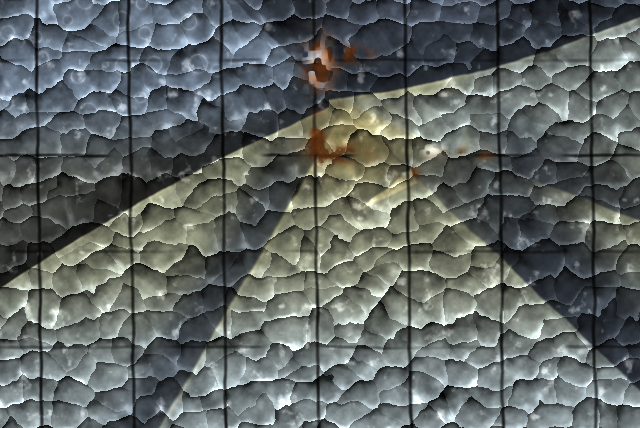
Give the GLSL for this texture, as a WebGL 2 fragment shader.

```glsl
#version 300 es
precision highp float;
// Cracked hammered wire glass: pebbled relief, folded panes, wire grid, rust.
#define PEBBLES vec2(14.5, 19.0)
#define RELIEF 0.85
#define GLINT 0.30
#define WIRE_STEP vec2(0.2158, 0.2235)
#define WIRE_START vec2(0.084, 0.189)
#define WIRE_WIDTH 0.0045
#define EDGE_SOFT 0.004
#define RUST vec3(0.30, 0.14, 0.04)
#define AMBER vec3(0.60, 0.53, 0.30)
#define SHADOW vec3(0.15, 0.17, 0.20)

uniform vec2 u_resolution;
out vec4 fragColor;

vec2 hash22(vec2 p) {
  vec3 q = fract(p.xyx * vec3(0.1031, 0.103, 0.0973));
  q += dot(q, q.yzx + 33.33);
  return fract((q.xx + q.yz) * q.zy);
}

float noise(vec2 p) {
  vec2 i = floor(p), f = fract(p);
  f = f * f * (3.0 - 2.0 * f);
  return mix(mix(hash22(i).x, hash22(i + vec2(1, 0)).x, f.x),
             mix(hash22(i + vec2(0, 1)).x, hash22(i + 1.0).x, f.x), f.y);
}

float fbm(vec2 p) {
  float sum = 0.0, amp = 0.5;
  for (int i = 0; i < 4; i++) {
    sum += amp * noise(p);
    p = p * 2.03 + 7.1;
    amp *= 0.5;
  }
  return sum;
}

// Offset from the nearest pebble centre, gap to its border, pebble id.
vec4 pebble(vec2 p) {
  vec2 cell = floor(p), nearest = vec2(0);
  float first = 9.0, second = 9.0, id = 0.0;
  for (int y = -1; y <= 1; y++)
  for (int x = -1; x <= 1; x++) {
    vec2 c = cell + vec2(x, y), h = hash22(c + 40.0);
    vec2 r = p - c - 0.1 - 0.8 * h;
    float d = length(r);
    if (d < first) { second = first; first = d; nearest = r; id = h.x; }
    else second = min(second, d);
  }
  return vec4(nearest, second - first, id);
}

// Signed distance to a line, positive on the left from a to b.
float side(vec2 p, vec2 a, vec2 b) {
  vec2 d = normalize(b - a), q = p - a;
  return d.x * q.y - d.y * q.x;
}

float cover(float d) { return smoothstep(-EDGE_SOFT, EDGE_SOFT, d); }

float shard(vec2 p, vec2 a, vec2 b, vec2 c) {
  return cover(min(side(p, a, b), min(side(p, b, c), side(p, c, a))));
}

float spot(vec2 p, float x, float y, float w, float h) {
  vec2 q = (p - vec2(x, y)) / vec2(w, h);
  return exp(-dot(q, q));
}

// Curved upper rim of the pale sheet, meeting in a peak.
float rimHeight(float x) {
  float t = x - 0.765;
  return t < 0.0 ? 0.326 + 0.553 * x + 0.15 * x * (0.752 - x) : 0.765 + 0.13 * t + 0.19 * t * t;
}

vec3 panes(vec2 p) {
  // Panes above the rim: blue glass left, navy right.
  float above = p.y - rimHeight(p.x);
  vec3 upper = mix(vec3(0.30, 0.31, 0.29), vec3(0.37, 0.42, 0.48), smoothstep(0.55, 0.8, p.y));
  upper *= mix(0.42, 1.0, smoothstep(0.0, 0.17, above));
  vec3 navy = mix(SHADOW, vec3(0.26, 0.29, 0.34), smoothstep(0.02, 0.2, above));
  navy *= 1.0 - 0.4 * spot(p, 0.72, 0.96, 0.12, 0.09);
  upper = mix(upper, navy, cover(side(p, vec2(0.547, 1), vec2(0.76, 0.785))));

  // Pale sheet with shadowed folds.
  vec3 sheet = mix(vec3(0.46, 0.50, 0.51), vec3(0.47, 0.48, 0.40), smoothstep(0.08, 0.45, p.y));
  sheet = mix(sheet, vec3(0.42, 0.45, 0.44), smoothstep(1.0, 1.15, p.x) * smoothstep(0.55, 0.7, p.y));
  float fold = side(p, vec2(0.371, 0), vec2(0.742, 0.636));
  float shade = cover(fold) * smoothstep(0.16, 0.05, fold);
  sheet = mix(sheet, SHADOW, 0.78 * shade * smoothstep(0.78, 0.64, p.y));
  sheet += vec3(0.13, 0.12, 0.07) * exp(-abs(fold + 0.005) / 0.006) * smoothstep(0.7, 0.6, p.y);
  fold = side(p, vec2(0.957, 0.6), vec2(1.5, 0.082));
  shade = cover(fold) * smoothstep(0.3, 0.08, fold) * mix(0.45, 0.95, smoothstep(1.0, 1.25, p.x));
  sheet = mix(sheet, SHADOW, shade * smoothstep(0.66, 0.6, p.y));
  fold = side(p, vec2(1.172, 0.61), vec2(1.5, 0.482));
  shade = cover(fold) * smoothstep(0.17, 0.04, fold) * smoothstep(1.08, 1.22, p.x);
  sheet = mix(sheet, SHADOW, 0.75 * shade);

  // Shards around the peak.
  vec2 joint = vec2(0.957, 0.605);
  sheet *= 1.0 - 0.25 * shard(p, vec2(0.785, 0.768), vec2(0.85, 0.515), joint);
  float pale = shard(p, vec2(0.79, 0.768), vec2(1.064, 0.638), vec2(1.125, 0.785));
  sheet = mix(sheet, vec3(0.49, 0.53, 0.53), 0.75 * pale);
  float bright = shard(p, vec2(0.842, 0.51), vec2(0.975, 0.572), joint);
  sheet = mix(sheet, vec3(0.74, 0.71, 0.53), 0.85 * bright);
  sheet = mix(sheet, AMBER, 0.6 * spot(p, 0.81, 0.67, 0.12, 0.10));
  sheet += vec3(0.20, 0.19, 0.14) * exp(-abs(above) / 0.008);
  return mix(upper, sheet, cover(-above));
}

void main() {
  vec2 p = gl_FragCoord.xy / u_resolution.y;
  float grain = fbm(p * 38.0);
  vec2 warp = vec2(fbm(p * 13.0), fbm(p * 13.0 + 31.0)) - 0.47;
  vec3 col = panes(p + 0.012 * warp);

  // Relief: dark upper bowls, uneven lit lower crescents, flecks.
  vec4 stone = pebble((p + 0.06 * warp) * PEBBLES);
  float border = smoothstep(0.42, 0.0, stone.z);
  float slope = dot(stone.xy, vec2(0.35, -0.94));
  float lit = border * smoothstep(0.0, 0.5, slope) * (0.4 + 1.2 * noise(p * 18.0));
  float dim = border * smoothstep(0.05, 0.5, -slope);
  col *= 0.99 + RELIEF * (0.55 * slope + 0.95 * (grain - 0.47) + 0.3 * (stone.w - 0.5) - 0.4 * dim);
  col += GLINT * lit * (0.35 + grain) * vec3(0.88, 0.95, 1.0) * (0.4 + col.g);
  col += 0.33 * smoothstep(0.62, 0.85, fbm(p * 32.0 + 9.0));

  // Round bubbles in the upper left.
  vec4 bubble = pebble(p * 12.0 + 5.3);
  float ring = exp(-abs(length(bubble.xy) - 0.12 - 0.15 * bubble.w) / 0.035);
  col += 0.25 * ring * (grain + 0.2) * smoothstep(0.62, 0.82, p.y) * smoothstep(0.62, 0.45, p.x);

  // Wire grid, slightly leaning and bent.
  vec2 wire = p - WIRE_START - vec2(0.013 * (1.0 - p.y), 0) + 0.009 * warp.yx;
  vec2 gap = abs(fract(wire / WIRE_STEP + 0.5) - 0.5) * WIRE_STEP;
  vec2 line = 1.0 - smoothstep(0.1 * WIRE_WIDTH, 1.5 * WIRE_WIDTH, gap);
  float row = floor(wire.y / WIRE_STEP.y + 0.5);
  line *= vec2(0.55 + 0.3 * noise(p * 11.0), (row == 2.0 ? 0.7 : 0.4) * smoothstep(0.2, 0.6, noise(p * 14.0)));
  col *= (1.0 - line.x) * (1.0 - line.y);

  // Rust and sparks at the peak and the wire joints.
  float rust = spot(p, 0.745, 0.85, 0.035, 0.055) + spot(p, 0.81, 0.872, 0.045, 0.018)
    + spot(p, 0.742, 0.665, 0.018, 0.06) + spot(p, 0.79, 0.64, 0.06, 0.02)
    + spot(p, 0.957, 0.592, 0.018, 0.018) + spot(p, 1.08, 0.638, 0.055, 0.012);
  col = mix(col, RUST * (0.3 + 1.4 * grain), min(rust * 1.5 * smoothstep(0.3, 0.65, grain), 0.85));
  float spark = spot(p, 0.74, 0.85, 0.03, 0.05) + spot(p, 1.01, 0.65, 0.025, 0.015);
  col += 0.6 * spark * smoothstep(0.48, 0.65, noise(p * 70.0));

  fragColor = vec4(clamp(col, 0.0, 1.0), 1.0);
}
```
